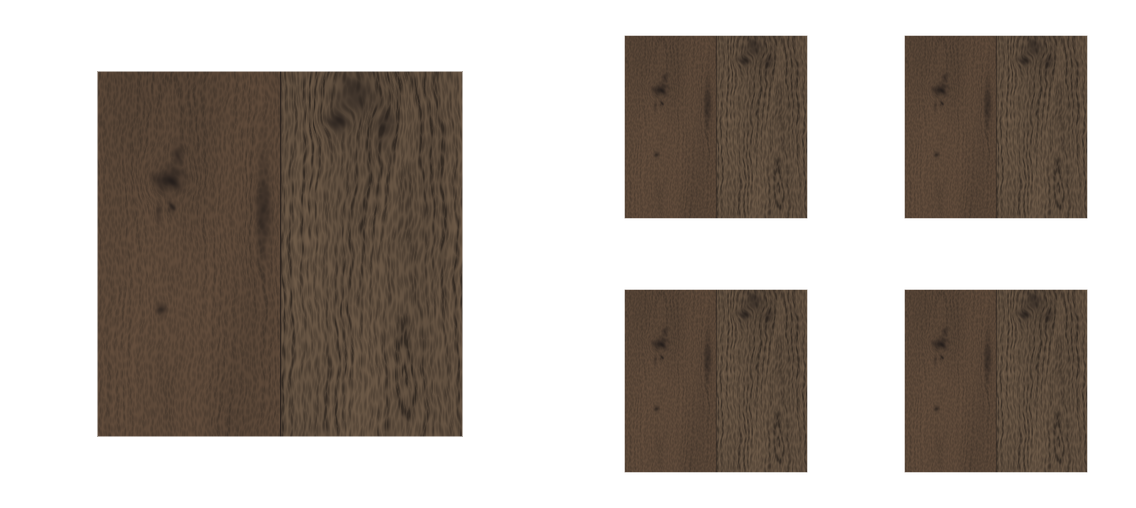
Left, the tile; right, the same tile 2 across and 2 down.
Give the GLSL for this texture, as a Shadertoy shader.

```glsl
#define SIDE 0.7184
#define SEAM vec2(0.502, 0.0018)
#define RINGS vec2(52.0, 43.0)
#define RING_DEPTH vec2(0.20, 0.50)
#define PORE_DEPTH vec2(0.24, 0.30)
#define LEFT_WOOD vec3(0.395, 0.308, 0.240)
#define RIGHT_WOOD vec3(0.440, 0.363, 0.288)
#define DARK_WOOD vec3(0.205, 0.168, 0.138)
#define KNOT_COLOR vec3(0.135, 0.110, 0.100)
#define PAPER vec3(1.0)

const float TAU = 6.2831853;

// Knots and stains: centre, then half extents
const int KNOT_COUNT = 9;
const vec4 KNOTS[KNOT_COUNT] = vec4[](
    vec4(0.196, 0.704, 0.034, 0.028), vec4(0.222, 0.768, 0.012, 0.025),
    vec4(0.204, 0.630, 0.010, 0.012), vec4(0.168, 0.615, 0.007, 0.025),
    vec4(0.175, 0.348, 0.012, 0.015), vec4(0.455, 0.620, 0.017, 0.120),
    vec4(0.656, 0.862, 0.028, 0.025), vec4(0.705, 0.935, 0.045, 0.050),
    vec4(0.788, 0.846, 0.022, 0.045));
const float STRENGTH[KNOT_COUNT] = float[](
    0.95, 0.65, 0.75, 0.45, 0.70, 0.55, 0.75, 0.50, 0.45);

vec2 hash2(vec2 p) {
    vec3 a = fract(p.xyx * vec3(0.1031, 0.1030, 0.0973));
    a += dot(a, a.yzx + 33.33);
    return fract((a.xx + a.yz) * a.zy);
}

// Distance to the nearest scattered point
float cellular(vec2 p) {
    vec2 cell = floor(p), f = fract(p);
    float nearest = 2.0;
    for (int y = -1; y <= 1; y++)
        for (int x = -1; x <= 1; x++) {
            vec2 o = vec2(x, y);
            nearest = min(nearest, length(o + hash2(cell + o) - f));
        }
    return nearest;
}

// Slow sideways drift of the fibres
float drift(vec2 q) {
    return 0.006 * sin(9.0 * q.y + 5.0 * q.x)
         + 0.003 * sin(23.0 * q.y + 17.0 * q.x + 1.0)
         + 0.0014 * sin(67.0 * q.y - 41.0 * q.x);
}

vec3 wood(vec2 q) {
    float side = step(SEAM.x, q.x);
    vec2 p = q + vec2(drift(q), 0.0);

    // Knots darken the wood and push the grain aside
    float knot = 0.0;
    for (int i = 0; i < KNOT_COUNT; i++) {
        vec2 offset = q - KNOTS[i].xy;
        vec2 d = offset / KNOTS[i].zw;
        p.x -= 0.6 * offset.x * exp(-0.25 * dot(d, d));
        d += 0.22 * sin(d.yx * 3.0 + q * 90.0);
        knot = max(knot, STRENGTH[i] * exp(-dot(d, d)));
    }

    // Long growth rings around the heart of each plank
    vec2 h = p - mix(vec2(0.20, 0.70), vec2(0.84, 0.17), side);
    h.y *= 0.27 / (1.0 + 2.5 * abs(h.y));
    float ring = length(h) * mix(RINGS.x, RINGS.y, side);
    float wave = sin(TAU * ring + 1.4 * sin(1.7 * ring) + 0.7 * sin(30.0 * q.y + ring));
    float line = pow(0.5 + 0.5 * wave, 2.5);
    line *= 0.75 + 0.35 * sin(0.9 * ring + 5.0 * q.y);

    // Short pores along the fibres
    vec2 density = mix(vec2(150.0, 48.0), vec2(135.0, 26.0), side);
    float pore = 1.0 - smoothstep(0.1, 0.75, cellular(p * density));
    float fibre = 0.5 + 0.5 * sin(p.x * 410.0 + 2.0 * sin(p.x * 93.0));

    // Broad light and dark areas
    float tone = 0.90 + 0.05 * sin(11.0 * p.x + 3.0 * q.y) + 0.04 * sin(29.0 * p.x - 4.0 * q.y);
    vec2 glow = (q - vec2(0.25, 0.42)) / vec2(0.10, 0.25);
    tone += 0.12 * exp(-dot(glow, glow)) - 0.06 * smoothstep(0.5, 1.0, q.y);
    tone -= mix(RING_DEPTH.x, RING_DEPTH.y, side) * line * (0.55 + 0.6 * pore);
    tone -= mix(PORE_DEPTH.x, PORE_DEPTH.y, side) * pore + 0.07 * fibre;

    vec3 color = mix(DARK_WOOD, mix(LEFT_WOOD, RIGHT_WOOD, side), clamp(tone, 0.0, 1.1));
    return mix(color, KNOT_COLOR, knot);
}

void mainImage(out vec4 fragColor, in vec2 fragCoord) {
    // Centred square panel, 0 to 1 on both axes
    vec2 q = (fragCoord - 0.5 * iResolution.xy) / (iResolution.y * SIDE) + 0.5;
    float px = 1.0 / (iResolution.y * SIDE);
    vec3 color = wood(q);

    // Joint between the two planks
    float joint = 1.0 - smoothstep(-0.5 * px, 0.5 * px, abs(q.x - SEAM.x) - SEAM.y);
    color = mix(color, KNOT_COLOR, 0.8 * joint);

    // Panel outline on plain paper
    vec2 edge = abs(q - 0.5) - 0.5;
    float inside = 1.0 - smoothstep(-0.5 * px, 0.5 * px, max(edge.x, edge.y));
    fragColor = vec4(mix(PAPER, color, inside), 1.0);
}
```
